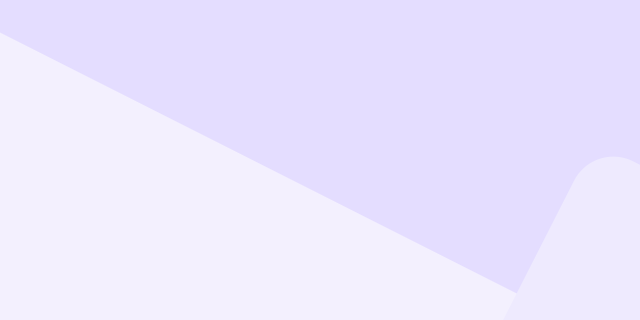
This background is drawn by a Shadertoy shader. Its source:

```glsl
// Flat lavender background with a pale sloping wedge and a tilted rounded card.

// Signed distance to a quarter plane whose corner is rounded about the origin
float roundedCorner(vec2 q, float radius) {
    return length(max(q, 0.0)) + min(max(q.x, q.y), 0.0) - radius;
}

// Antialiased coverage of the inside of a shape
float coverage(float dist, float pixel) {
    return clamp(0.5 - dist / pixel, 0.0, 1.0);
}

void mainImage(out vec4 fragColor, in vec2 fragCoord) {
    // Canvas height is one unit
    float pixel = 1.0 / iResolution.y;
    vec2 p = fragCoord * pixel;

    vec3 color = vec3(0.894, 0.867, 1.0);

    // Wedge below the descending diagonal
    vec2 slopeNormal = normalize(vec2(0.505, 1.0));
    float wedge = dot(p - vec2(0.0, 0.8984), slopeNormal);
    color = mix(color, vec3(0.953, 0.941, 0.996), coverage(wedge, pixel));

    // Tilted card, reaching right and down from its rounded top left corner
    vec2 cardUp = vec2(sin(0.471), cos(0.471));
    vec2 cardLeft = vec2(-cardUp.y, cardUp.x);
    vec2 fromCorner = p - vec2(1.9167, 0.3727);
    vec2 q = vec2(dot(fromCorner, cardLeft), dot(fromCorner, cardUp));
    float card = roundedCorner(q, 0.1378);
    color = mix(color, vec3(0.933, 0.918, 0.996), coverage(card, pixel));

    fragColor = vec4(color, 1.0);
}
```
